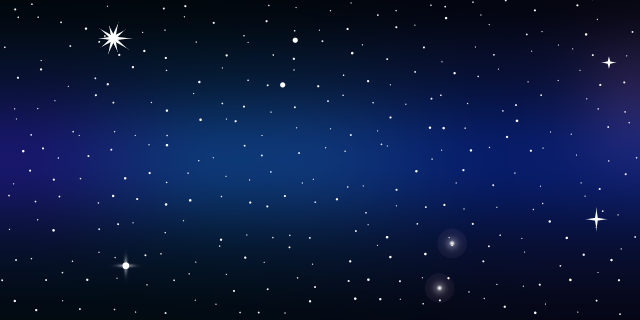
Write a WebGL 1 fragment shader that draws this texture.

```glsl
precision highp float;

// Night sky: a blurred blue band across near-black space, tinted along its
// length, strewn with small dots on a jittered grid and a few showpiece
// stars (burst, glints, haloed orbs, discs) spread by a low-discrepancy walk.

#define STAR_ROWS 12.5
#define DOT_MIN 0.0018
#define DOT_MAX 0.0040
#define BAND_HEIGHT 0.50
#define BAND_SPREAD 0.24
#define BURST_LENGTH 0.054
#define GLINT_LENGTH 0.031
#define HALO_RADIUS 0.046
#define DISC_RADIUS 0.0080
#define SHOWPIECES 8

uniform vec2 u_resolution;

const float TAU = 6.2831853;

vec3 hash3(vec2 cell) {
  vec3 q = fract(cell.xyx * vec3(0.1031, 0.1030, 0.0973));
  q += dot(q, q.yxz + 33.33);
  return fract((q.xxy + q.yzz) * q.zyx);
}

// Antialiased fill; inside is the positive distance to the edge.
float fill(float inside) {
  return clamp(0.5 + inside * u_resolution.y, 0.0, 1.0);
}

float glow(vec2 p, vec2 radius) {
  vec2 q = p / radius;
  return exp(-dot(q, q));
}

// Tapered spikes around a centre; variety shortens some of them.
float spikes(vec2 p, float count, float reach, float width, float variety) {
  float turn = atan(p.y, p.x) * count / TAU + 0.5;
  float arm = mod(floor(turn), count);
  float angle = (fract(turn) - 0.5) * TAU / count;
  vec2 q = length(p) * vec2(cos(angle), abs(sin(angle)));
  float span = reach * (1.0 - variety * hash3(vec2(arm, 5.0)).x);
  return fill(width * (1.0 - q.x / span) - q.y);
}

// Background: dark base, tinted band, violet haze on the right.
vec3 skyColor(vec2 p, float aspect) {
  float x = p.x / aspect;
  float y = p.y - BAND_HEIGHT;

  vec3 base = mix(vec3(0.008, 0.055, 0.095), vec3(0.030, 0.040, 0.125),
                  smoothstep(0.25, 0.9, x));
  base *= 1.0 - 0.5 * smoothstep(0.30, 0.50, y);
  base *= 1.0 - 0.3 * smoothstep(0.32, 0.50, -y);

  vec3 violet = vec3(0.085, 0.035, 0.320);
  vec3 azure = vec3(0.042, 0.165, 0.365);
  vec3 navy = vec3(0.000, 0.070, 0.290);
  vec3 band = mix(violet, azure, smoothstep(0.02, 0.36, x));
  band = mix(band, navy, smoothstep(0.45, 0.80, x));

  vec3 haze = vec3(0.120, 0.060, 0.080)
            * glow(p - vec2(aspect, 0.68), vec2(0.20, 0.22));
  return base + band * exp(-pow(abs(y) / BAND_SPREAD, 2.0)) + haze;
}

// One dot per grid cell, kept clear of the cell border.
float smallStars(vec2 p) {
  vec2 grid = p * STAR_ROWS;
  vec2 cell = floor(grid);
  vec3 h = hash3(cell + 17.0);
  vec2 offset = (fract(grid) - mix(vec2(0.08), vec2(0.92), h.xy)) / STAR_ROWS;
  float radius = mix(DOT_MIN, DOT_MAX, h.z * h.z);
  return fill(radius - length(offset)) * mix(0.82, 1.0, h.z);
}

// Showpiece positions walk evenly and stay off the middle of the band.
vec2 showpieceCentre(float i, float aspect) {
  vec2 walk = fract(vec2(0.177, 0.910) + i * vec2(0.7549, 0.5698));
  float side = mix(0.15, 0.85, step(0.5, walk.y));
  return vec2(walk.x * aspect, mix(walk.y, side, 0.5));
}

void main() {
  vec2 p = gl_FragCoord.xy / u_resolution.y;
  float aspect = u_resolution.x / u_resolution.y;
  vec3 color = skyColor(p, aspect);
  float light = smallStars(p);

  for (int n = 0; n < SHOWPIECES; n++) {
    float i = float(n);
    float kind = mod(i, 4.0);
    vec2 q = p - showpieceCentre(i, aspect);
    float d = length(q);

    if (n == 0) {                 // many-pointed burst
      light = max(light, spikes(q, 10.0, BURST_LENGTH, 0.0065, 0.35));
    } else if (kind < 0.5) {      // disc with blurred cross
      float bars = glow(q, vec2(0.024, 0.005)) + glow(q, vec2(0.005, 0.024));
      light = max(light, max(fill(0.011 - d), 0.6 * min(bars, 1.0)));
    } else if (kind < 1.5) {      // four-pointed glint
      float reach = GLINT_LENGTH * (n == 1 ? 1.0 : 0.62);
      light = max(light, spikes(q, 4.0, reach, 0.0050, 0.0));
    } else if (kind < 2.5) {      // haloed orb
      color += vec3(0.055, 0.035, 0.040) * fill(HALO_RADIUS - d);
      light = max(light, 0.3 * glow(q, vec2(0.019)));
      light = max(light, 0.95 * glow(q, vec2(0.0085)));
    } else {                      // plain disc
      light = max(light, fill(DISC_RADIUS - d));
    }
  }

  gl_FragColor = vec4(mix(color, vec3(1.0), light), 1.0);
}
```
